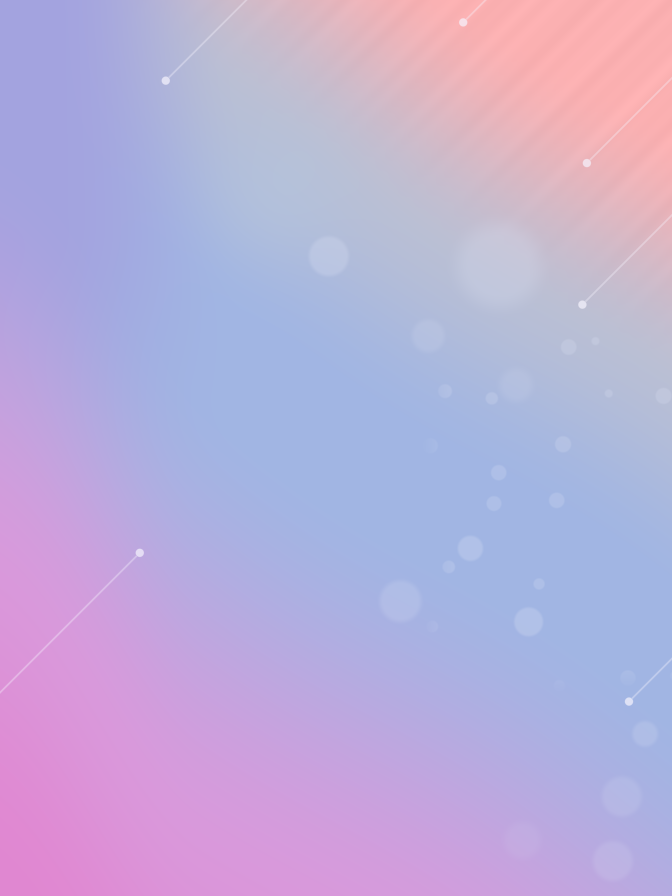
This background is drawn by a Shadertoy shader. Its source:

```glsl
vec2 hash2(vec2 cell) {
    return fract(sin(vec2(dot(cell, vec2(127.1, 311.7)),
                          dot(cell, vec2(269.5, 183.3)))) * 4375.85);
}

// Falls from one to zero between two distances
float fade(float inner, float outer, float d) {
    return 1.0 - smoothstep(inner, outer, d);
}

float disc(vec2 p, vec2 centre, float radius, float blur) {
    return fade(radius - blur, radius + blur, length(p - centre));
}

// Small dot with a thin diagonal tail; side is +1 up-right, -1 down-left
float comet(vec2 p, vec2 head, float side) {
    float pixel = 1.0 / iResolution.y;
    vec2 q = p - head;
    float along = dot(q, vec2(0.7071)) * side;
    float across = abs(q.x - q.y) * 0.7071;
    float tail = fade(0.0003, 0.0006 + pixel, across) * step(0.0, along);
    return max(0.36 * tail, 0.72 * disc(p, head, 0.0046, 0.75 * pixel));
}

// One small disc in some cells of a jittered grid
float scatteredDiscs(vec2 p) {
    vec2 grid = p / 0.065;
    vec2 cell = floor(grid);
    vec2 rnd = hash2(cell);
    vec2 centre = 0.2 + 0.6 * hash2(cell + 31.0);
    float radius = mix(0.06, 0.15, rnd.x);
    return step(0.52, rnd.y) * disc(fract(grid), centre, radius, 0.02);
}

vec3 backdrop(vec2 uv) {
    vec3 sky = vec3(0.63, 0.71, 0.89);
    vec3 mist = vec3(0.73, 0.75, 0.83);
    vec3 coral = vec3(0.985, 0.69, 0.695);
    vec3 lavender = vec3(0.64, 0.64, 0.875);
    vec3 orchid = vec3(0.85, 0.60, 0.86);
    vec3 rose = vec3(0.88, 0.53, 0.82);

    float slope = uv.y + 0.5 * uv.x + 0.012 * sin(7.0 * uv.x - 4.0 * uv.y);
    vec3 col = mix(sky, mist, smoothstep(0.82, 1.1, slope));
    col = mix(col, coral, smoothstep(1.05, 1.36, slope));
    col = mix(col, lavender, fade(0.08, 0.36, uv.x) * smoothstep(0.4, 0.75, uv.y));

    // Pink rises further along the left edge
    float low = slope - 0.12 * fade(0.0, 0.3, uv.x);
    col = mix(col, orchid, fade(0.2, 0.72, low));
    return mix(col, rose, fade(-0.1, 0.28, low));
}

void mainImage(out vec4 fragColor, in vec2 fragCoord) {
    vec2 uv = fragCoord / iResolution.xy;
    vec2 p = fragCoord / iResolution.y;
    vec3 col = backdrop(uv);

    // Pale haze at the upper left of centre
    float haze = exp(-dot(p - vec2(0.31, 0.785), p - vec2(0.31, 0.785)) / 0.006);
    col = mix(col, vec3(0.71, 0.77, 0.86), 0.55 * haze);

    // Faint diagonal streaks in the warm corner
    float t = p.x - p.y;
    float streaks = sin(61.0 * t) + sin(137.0 * t + 1.3) + sin(223.0 * t + 4.0);
    col += 0.005 * streaks * smoothstep(1.05, 1.3, uv.y + 0.5 * uv.x);

    // Large soft lights
    float glow = 0.24 * disc(p, vec2(0.557, 0.704), 0.046, 0.015);
    glow += 0.26 * disc(p, vec2(0.367, 0.714), 0.022, 0.003);
    glow += 0.16 * disc(p, vec2(0.478, 0.625), 0.018, 0.004);
    glow += 0.14 * disc(p, vec2(0.576, 0.570), 0.018, 0.006);
    glow += 0.20 * disc(p, vec2(0.447, 0.329), 0.023, 0.004);
    glow += 0.26 * disc(p, vec2(0.525, 0.388), 0.014, 0.002);
    glow += 0.26 * disc(p, vec2(0.590, 0.306), 0.016, 0.002);
    glow += 0.20 * disc(p, vec2(0.720, 0.181), 0.014, 0.003);
    glow += 0.16 * disc(p, vec2(0.694, 0.111), 0.022, 0.004);
    glow += 0.16 * disc(p, vec2(0.684, 0.039), 0.022, 0.004);
    glow += 0.09 * disc(p, vec2(0.583, 0.062), 0.020, 0.006);

    // Small lights down the right side
    float region = smoothstep(0.62, 0.68, uv.x) * smoothstep(0.22, 0.27, uv.y)
                 * fade(0.63, 0.68, uv.y);
    glow += 0.22 * region * scatteredDiscs(p);
    col = mix(col, vec3(0.87, 0.89, 0.96), min(glow, 0.5));

    // Comets
    float trails = comet(p, vec2(0.185, 0.910), 1.0);
    trails = max(trails, comet(p, vec2(0.517, 0.975), 1.0));
    trails = max(trails, comet(p, vec2(0.655, 0.818), 1.0));
    trails = max(trails, comet(p, vec2(0.650, 0.660), 1.0));
    trails = max(trails, comet(p, vec2(0.702, 0.217), 1.0));
    trails = max(trails, comet(p, vec2(0.156, 0.383), -1.0));
    col = mix(col, vec3(0.96, 0.95, 0.99), trails);

    fragColor = vec4(col, 1.0);
}
```
